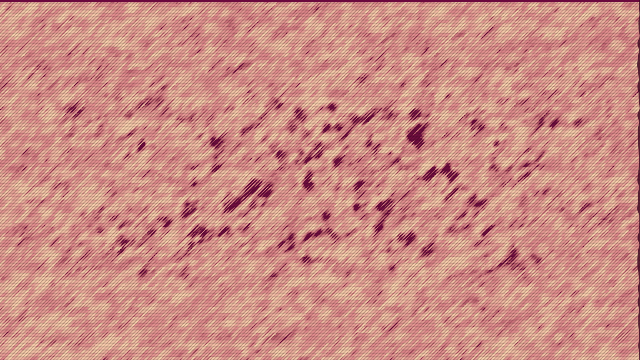
A WebGL 2 fragment shader for this pattern:

```glsl
#version 300 es
precision highp float;
// Rose and cream cloth of tiny slanted stitches, with diagonal nap and dark worn tufts.

uniform vec2 u_resolution;
out vec4 fragColor;

float hash(vec2 p) {
    return fract(sin(dot(p, vec2(127.1, 311.7))) * 43758.5453);
}

float noise(vec2 p) {
    vec2 i = floor(p), f = fract(p);
    f = f * f * (3.0 - 2.0 * f);
    return mix(mix(hash(i), hash(i + vec2(1.0, 0.0)), f.x),
               mix(hash(i + vec2(0.0, 1.0)), hash(i + vec2(1.0, 1.0)), f.x), f.y);
}

// Axes along and across the rising diagonal
vec2 alongNap(vec2 p) {
    return vec2(p.x + p.y, p.y - p.x) * 0.7071;
}

// Raised tufts, gathered around the middle of the cloth
float tufts(vec2 p) {
    vec2 d = alongNap(p);
    float bump = 0.6 * noise(d * vec2(20.0, 27.0) + 31.0)
               + 0.4 * noise(d * vec2(40.0, 80.0) + 7.0);
    vec2 c = (p - vec2(0.92, 0.5)) / vec2(0.75, 0.27);
    return smoothstep(0.50, 0.98, bump) * exp(-dot(c * c, c * c));
}

vec3 ramp(float t) {
    vec3 wine = vec3(0.42, 0.05, 0.24);
    vec3 rose = vec3(0.68, 0.33, 0.39);
    vec3 pink = vec3(0.84, 0.52, 0.53);
    vec3 cream = vec3(0.93, 0.78, 0.65);
    vec3 col = mix(wine, rose, smoothstep(0.0, 0.25, t));
    col = mix(col, pink, smoothstep(0.22, 0.5, t));
    return mix(col, cream, smoothstep(0.45, 1.0, t));
}

void main() {
    vec2 uv = gl_FragCoord.xy / u_resolution;
    vec2 p = gl_FragCoord.xy / u_resolution.y;

    // Stitch grid: 192 across, 108 down; strands climb one column per row
    vec2 grid = uv * vec2(192.0, 108.0);
    float lane = grid.x - grid.y;
    float strand = floor(lane);
    float row = floor(grid.y);
    float ridge = 0.5 + 0.5 * cos(6.28318 * (lane - 0.5));
    float seam = 0.5 + 0.5 * cos(6.28318 * grid.y);
    float fleck = hash(vec2(strand, row));

    // Nap is read once per stitch, so neighbours step crisply
    vec2 stitch = vec2(strand + row + 1.0, row + 0.5) / 108.0;
    vec2 d = alongNap(stitch);
    float fibre = noise(vec2(strand * 17.0, grid.y * 0.45));
    float streak = noise(d * vec2(42.0, 85.0));
    float patches = noise(stitch * vec2(22.0, 50.0) + 5.0);
    float tone = 0.70 + 0.30 * (fibre - 0.5) + 0.36 * (streak - 0.5)
               + 0.28 * (patches - 0.5) + 0.20 * (fleck - 0.5);

    // Short dark scratches in the gaps between strands
    float gapId = floor(lane + 0.5);
    float scratch = smoothstep(0.62, 0.92, noise(vec2(gapId * 13.0, grid.y * 0.4 + 40.0)));
    scratch *= smoothstep(0.30, 0.70, noise(alongNap(p) * vec2(26.0, 40.0) + 53.0));
    tone -= 0.50 * scratch * (1.0 - ridge);

    // Tufts are shaded and striped, with a lit flank to the upper left
    float tuft = tufts(p);
    float lit = tufts(p + vec2(0.016, -0.012));
    tone += 0.40 * lit * (1.0 - tuft);
    tone -= tuft * (1.45 - 1.0 * ridge * (0.3 + fibre));

    // Narrow brown gaps between stitches, and notches where rows meet
    float gap = 1.0 - smoothstep(0.0, 0.65, ridge);
    vec3 col = ramp(clamp(tone, 0.0, 1.0));
    col *= 1.04 - gap * vec3(0.16, 0.19, 0.19) * (0.6 + 0.8 * fleck);
    col *= 1.0 - 0.15 * seam * seam * (1.0 - 0.3 * ridge);

    // Wine border on top, ragged dark selvedge on the right
    float soft = 0.5 / u_resolution.y;
    float top = smoothstep(0.994 - soft, 0.994 + soft, p.y);
    float inset = u_resolution.x / u_resolution.y - p.x;
    float ragged = 0.001 + 0.007 * noise(vec2(3.0, p.y * 50.0));
    float side = 1.0 - smoothstep(ragged - soft, ragged + soft, inset);
    col = mix(col, vec3(0.42, 0.03, 0.24), top);
    col = mix(col, vec3(0.24, 0.03, 0.13), 0.85 * side);
    fragColor = vec4(col, 1.0);
}
```
